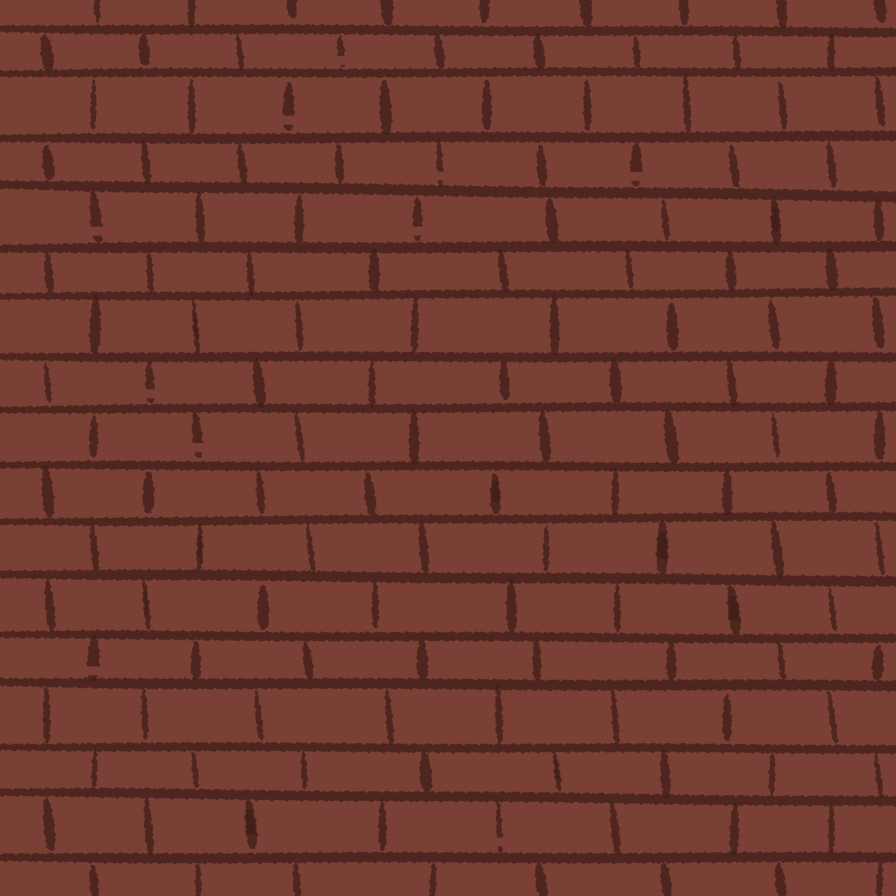
Give the GLSL for this texture, as a Shadertoy shader.

```glsl
// Hand-inked brick wall: 16 slightly sloping mortar lines part 17 courses.
// Each course carries 8 or 9 brush-stroke joints, staggered by half a brick.
// Hashes vary slope, size and lean; layered sines roughen every inked edge.

float hash(vec2 p) {
    return fract(sin(dot(p, vec2(12.99, 78.23))) * 4375.85);
}

// Rough brush edge along s, different for each seed
float rough(float s, float seed) {
    return 0.0005 * (sin(s * 397.0 + seed * 5.1)
                   + sin(s * 731.0 + seed * 9.7)
                   + 0.7 * sin(s * 1130.0 - seed * 3.3));
}

// Depth below the top edge of mortar line i at position x
float lineDepth(float i, float x) {
    float start = 0.026 + 0.0617 * i + 0.006 * cos(2.94 * i);
    float slope = mix(-0.007, 0.015, hash(vec2(i, 3.0)));
    return start + slope * x + 0.0006 * sin(x * 14.0 + i * 2.0);
}

float lineDistance(vec2 p, float i) {
    float halfWidth = mix(0.0046, 0.006, hash(vec2(i, 8.0)));
    halfWidth *= mix(0.75, 1.0, smoothstep(0.0, 0.15, p.x));
    float side = p.y - lineDepth(i, p.x);
    return abs(side) - halfWidth + rough(p.x, i + 20.0 * step(0.0, side));
}

// Joint k of a course: x = distance to the stroke, y = distance to its smudge
vec2 jointDistance(vec2 p, float row, float k) {
    vec2 id = vec2(row, k);
    float count = row < 4.0 ? 9.0 : 8.0;
    float t = k / (count - 1.0);
    float parity = mod(row, 2.0);

    // Lower courses have wider bricks in the middle
    float x = mix(0.106, 0.054, parity) + 0.874 * t;
    float loose = row < 4.0 ? 0.15 : 1.0;
    x += loose * (0.024 * (hash(id + 11.0) - 0.5) * sin(3.1416 * t)
                  - 0.016 * sin(6.2832 * t));
    x += 0.004 * (hash(id + 5.0) - 0.5);

    float top = lineDepth(row - 1.0, x);
    float bottom = lineDepth(row, x);
    float halfHeight = 0.5 * (bottom - top) * mix(0.74, 0.97, hash(id + 17.0));
    float halfWidth = mix(0.003, 0.0068, hash(id + 23.0));

    vec2 q = p - vec2(x, mix(top, bottom, mix(0.46, 0.53, hash(id + 31.0))));
    q.x -= q.y * mix(-0.05, 0.14, hash(id + 37.0));

    // Blunt lens, a little fuller at one end
    float v = clamp(q.y / halfHeight, -1.0, 1.0);
    float profile = halfWidth * pow(1.0 - v * v, 0.4) * (1.0 + 0.2 * v);
    float seed = dot(id, vec2(3.7, 1.9)) + 7.0 * step(0.0, q.x);
    float d = max(abs(q.x) - profile + rough(p.y, seed), abs(q.y) - halfHeight);

    // A few strokes break near the foot, a few carry a second dab of ink
    float wear = hash(id + 43.0);
    if (wear > 0.94) d = max(d, 0.005 - abs(q.y - 0.55 * halfHeight));
    float smudge = wear < 0.07
        ? max(d + 0.0015, abs(q.y + 0.002) - 0.5 * halfHeight) : 1.0;
    return vec2(d, smudge);
}

void mainImage(out vec4 fragColor, in vec2 fragCoord) {
    const vec3 brick = vec3(0.48, 0.25, 0.21);
    const vec3 ink = vec3(0.31, 0.15, 0.12);

    vec2 p = fragCoord / iResolution.xy;
    p.y = 1.0 - p.y; // measure depth from the top
    float soft = 0.8 / min(iResolution.x, iResolution.y);

    // Nearest ink in the courses around this point
    float course = floor((p.y - 0.026) / 0.0617) + 1.0;
    float mortar = 1.0;
    vec2 joint = vec2(1.0);
    for (float n = -1.0; n <= 1.0; n++) {
        float row = course + n;
        mortar = min(mortar, lineDistance(p, row));
        float count = row < 4.0 ? 9.0 : 8.0;
        for (float k = 0.0; k < count; k++)
            joint = min(joint, jointDistance(p, row, k));
    }

    // Smooth coverage; overlapping strokes build up a darker tone
    float lineInk = 1.0 - smoothstep(-soft, soft, mortar);
    vec2 jointInk = 1.0 - smoothstep(-soft, soft, joint);
    vec3 color = mix(brick, ink, max(lineInk, jointInk.x));
    color *= 1.0 - 0.17 * max(lineInk * jointInk.x, jointInk.y);
    fragColor = vec4(color, 1.0);
}
```
